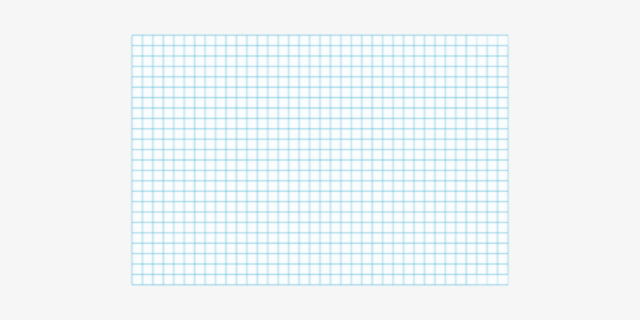
Write a Shadertoy shader that draws this pattern.

```glsl
const vec3 BACKDROP = vec3(0.965);
const vec3 PAPER = vec3(0.980, 0.989, 0.992);
const vec3 INK = vec3(0.28, 0.70, 0.83);

// Lengths are fractions of the canvas height.
const vec2 CELLS = vec2(36.0, 24.0);
const vec2 HALF_SHEET = vec2(0.5875, 0.390);
const vec2 LINE_SPREAD = vec2(0.0026, 0.0020);   // upright, level
const vec2 LINE_STRENGTH = vec2(0.30, 0.41);
const float LINE_WEAR = 0.16;
const float SEGMENT_WEAR = 0.08;
const float CORNER_FADE = 0.45;

float hash(vec2 p) {
    p = fract(p * vec2(0.1031, 0.1137));
    p += dot(p, p.yx + 33.33);
    return fract((p.x + p.y) * p.x * 47.3);
}

// Ink left on one line, varying by line and by segment.
float inkAmount(float line, float segment, float axis) {
    float lineLoss = LINE_WEAR * hash(vec2(line + 3.0, axis * 17.0 + 5.0));
    float segmentLoss = SEGMENT_WEAR * hash(vec2(line + 41.0, segment + axis * 53.0));
    return 1.0 - lineLoss - segmentLoss;
}

// Soft line profile that keeps its total ink when pixels are coarse.
vec2 lineProfile(vec2 dist, float pixel) {
    vec2 spread = max(LINE_SPREAD, vec2(0.5 * pixel));
    vec2 q = dist / spread;
    return LINE_STRENGTH * LINE_SPREAD / spread * exp(-0.5 * q * q);
}

void mainImage(out vec4 fragColor, in vec2 fragCoord) {
    float pixel = 1.0 / iResolution.y;
    vec2 pos = (fragCoord - 0.5 * iResolution.xy) * pixel;

    // Sheet
    vec2 edge = abs(pos) - HALF_SHEET;
    vec2 inside = 1.0 - smoothstep(-0.5 * pixel, 0.5 * pixel, edge);
    vec3 color = mix(BACKDROP, PAPER, inside.x * inside.y);

    // Nearest grid lines, including the outer border
    vec2 cellSize = 2.0 * HALF_SHEET / CELLS;
    vec2 grid = (pos + HALF_SHEET) / cellSize;
    vec2 line = clamp(floor(grid + 0.5), vec2(0.0), CELLS);
    vec2 ink = lineProfile((grid - line) * cellSize, pixel);
    ink *= inside.yx;

    // Print wear
    vec2 cell = floor(grid);
    ink.x *= inkAmount(line.x, cell.y, 0.0);
    ink.y *= inkAmount(line.y, cell.x, 1.0);

    // Pale upright strokes at the right end of the outer rows
    float outerRow = step(CELLS.y * 0.5 - 1.0, abs(grid.y - CELLS.y * 0.5));
    float rightEnd = step(CELLS.x - 3.5, line.x);
    ink.x *= 1.0 - CORNER_FADE * outerRow * rightEnd;

    float coverage = 1.0 - (1.0 - ink.x) * (1.0 - ink.y);
    fragColor = vec4(mix(color, INK, coverage), 1.0);
}
```
